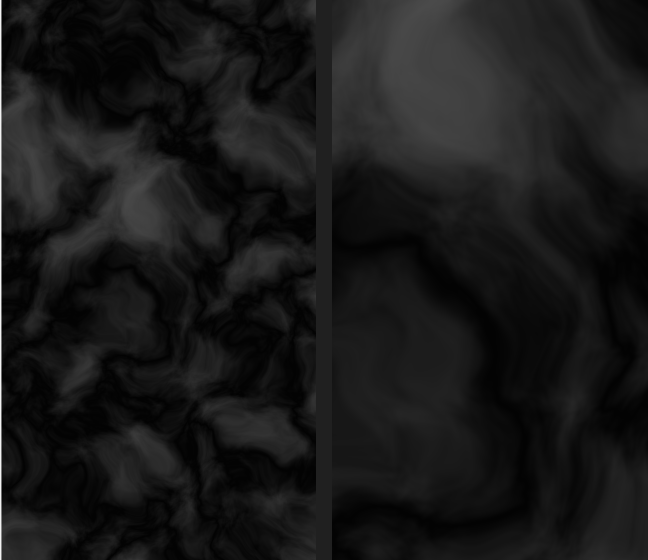
Left, the full canvas; right, a detail of the centre.
Reproduce this texture procedurally as a Shadertoy shader.

```glsl
#define CLOUD_SCALE 7.4
#define LACUNARITY 1.83
#define GAIN 0.57
#define WARP 0.95
#define CONTRAST 0.39
#define BRIGHTEST 0.34
#define CREASE_SOFTNESS 0.03
#define EDGE_WIDTH 0.0045

// Signed cloud field: bent sine waves, turned and shrunk at every layer
float sineLayers(vec2 p, int layers) {
    const mat2 turn = mat2(0.788, 0.616, -0.616, 0.788);
    float sum = 0.0, amplitude = 0.5;
    for (int i = 0; i < layers; i++) {
        vec2 phase = vec2(1.7, 4.1) * float(i);
        vec2 bent = p + sin(p.yx * 0.77 + phase);
        sum += amplitude * sin(bent.x + phase.y) * cos(bent.y);
        p = turn * p * LACUNARITY + 3.1;
        amplitude *= GAIN;
    }
    return sum;
}

// Broad soft patch of light
float glow(vec2 p, vec2 center, vec2 radius) {
    vec2 d = (p - center) / radius;
    return exp(-dot(d, d));
}

// Zero crossings of the warped field become broken dark creases in the smoke
float smoke(vec2 p) {
    vec2 q = p * CLOUD_SCALE + vec2(11.3, 5.2);
    vec2 drift = vec2(sineLayers(q * 0.8 + 17.0, 4),
                      sineLayers(q.yx * 0.8 + 41.0, 4));
    float field = 0.80 * sineLayers(q + WARP * drift, 7);
    field += 0.44 * glow(p, vec2(0.26, 1.22), vec2(0.32, 0.42));
    field += 0.30 * glow(p, vec2(0.68, 1.72), vec2(0.28, 0.18));
    return sqrt(field * field + CREASE_SOFTNESS * CREASE_SOFTNESS) - CREASE_SOFTNESS;
}

void mainImage(out vec4 fragColor, in vec2 fragCoord) {
    vec2 p = fragCoord / iResolution.x;

    // Smoke, with its highlights softly limited
    float density = smoke(p) * CONTRAST;
    float grey = BRIGHTEST * tanh(density / BRIGHTEST) + 0.012;

    // Thin pale strip along the left side
    float pixel = 1.0 / iResolution.x;
    float strip = 1.0 - smoothstep(EDGE_WIDTH - pixel, EDGE_WIDTH + pixel, p.x);
    fragColor = vec4(vec3(mix(grey, 0.95, strip)), 1.0);
}
```
